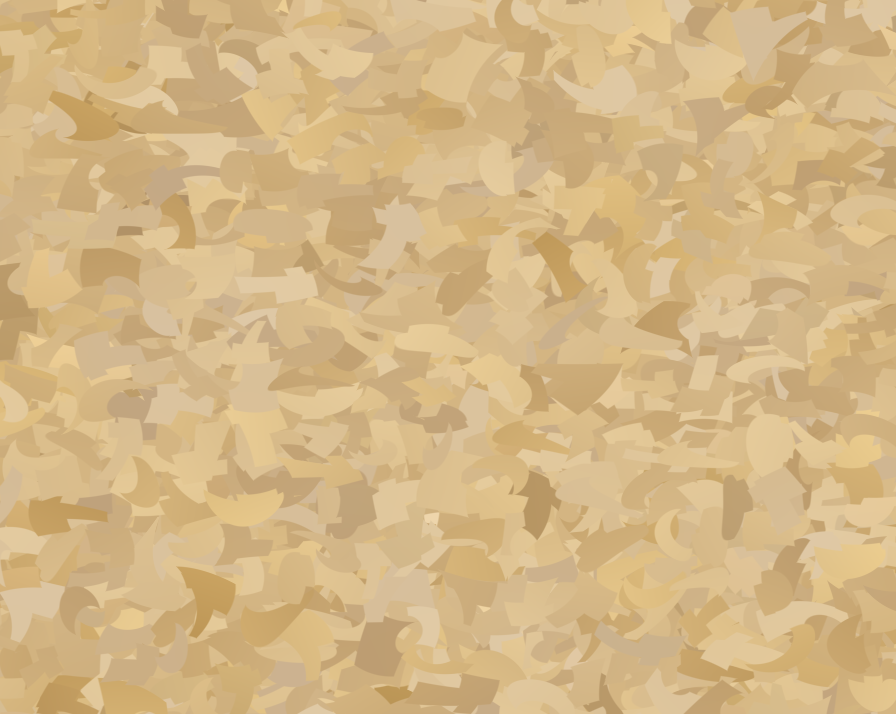
A WebGL 1 fragment shader for this pattern:

```glsl
precision highp float;
// Tan collage of overlapping cut shards: bent bars, notched steps, crescents and half discs.
// Jittered grids are stacked in layers; each cell paints one hashed shape with a faint
// inner gradient, and slow gradient noise drifts the hue between gold and grey.

uniform vec2 u_resolution;

vec3 hash3(vec2 p) {
  vec3 q = fract(p.xyx * vec3(0.1031, 0.1030, 0.0973));
  q += dot(q, q.yxz + 33.33);
  return fract((q.xxy + q.yzz) * q.zyx);
}

float cornerSlope(vec2 cell, vec2 offset) {
  return dot(hash3(cell + 51.7).xy * 2.0 - 1.0, offset);
}

float gradientNoise(vec2 p) {
  vec2 i = floor(p), f = fract(p);
  vec2 w = f * f * f * (f * (f * 6.0 - 15.0) + 10.0);
  vec2 e = vec2(1.0, 0.0);
  return mix(mix(cornerSlope(i, f), cornerSlope(i + e, f - e), w.x),
             mix(cornerSlope(i + e.yx, f - e.yx), cornerSlope(i + 1.0, f - 1.0), w.x), w.y);
}

mat2 rotation(float a) {
  return mat2(cos(a), sin(a), -sin(a), cos(a));
}

float box(vec2 p, vec2 halfSize) {
  vec2 d = abs(p) - halfSize;
  return length(max(d, 0.0)) + min(max(d.x, d.y), 0.0);
}

float ellipse(vec2 p, vec2 radii) {
  float k = length(p / radii);
  return k * (k - 1.0) / max(length(p / (radii * radii)), 0.001);
}

// Signed distance of one shard; a and b are its random traits.
float shard(vec2 p, vec3 a, vec3 b) {
  // Two successive shears bow the straight sides without folding space.
  p.y += (a.x - 0.5) * 1.3 * p.x * p.x;
  p.x += (a.y - 0.5) * 1.6 * p.y * p.y + (b.x - 0.5) * 0.7 * p.y;
  vec2 size = vec2(0.32 + 0.34 * a.z, 0.15 + 0.22 * b.y);
  float taper = 1.0 + (b.x - 0.5) * 1.3 * clamp(p.x / size.x, -1.0, 1.0);
  float bar = box(p, vec2(size.x, size.y * taper));
  vec2 corner = size * vec2(a.x > 0.5 ? 0.75 : -0.6, 0.8);

  if (b.z < 0.42) {  // stepped bar with a square bite
    float arm = box(p + corner * vec2(0.8, 0.9), vec2(0.14, 0.2));
    return max(min(bar, arm), -box(p - corner, size * vec2(0.65, 0.7)));
  }
  if (b.z < 0.66) {  // bar hollowed by a round bite
    return max(bar, -ellipse(p - corner * vec2(0.7, 1.5), vec2(0.34, 0.27)));
  }
  if (b.z < 0.83) {  // crescent or leaf
    return max(ellipse(p, size * 1.15), -ellipse(p - corner * 0.9, size));
  }
  // half disc joined to a thin stem
  float dome = max(ellipse(p, size * vec2(1.0, 1.35)), -p.y - 0.06);
  return min(dome, box(p + vec2(corner.x * 0.5, 0.1), vec2(0.3, 0.09)));
}

vec3 shardColor(vec3 h, vec2 local, float drift) {
  float tone = pow(h.x, 0.6);
  vec3 color = mix(vec3(0.745, 0.612, 0.418), vec3(0.895, 0.792, 0.605), tone);
  float warmth = h.y * 2.0 - 1.0;
  warmth = 0.3 * warmth + 0.8 * warmth * warmth * warmth + drift;
  color += warmth * vec3(0.012, -0.004, -0.052);
  // A rare shard turns darker or paler than the rest.
  color += 0.05 * (step(0.97, h.z) - step(h.z, 0.04));
  vec2 lightDir = rotation(h.z * 40.0) * vec2(1.0, 0.0);
  return color + 0.04 * h.y * dot(local, lightDir) * vec3(1.0, 1.0, 0.85);
}

void main() {
  vec2 uv = gl_FragCoord.xy / u_resolution.y;
  float drift = 0.8 * gradientNoise(uv * 5.0 + 3.0);
  vec3 color = vec3(0.83, 0.71, 0.51);

  for (int layer = 0; layer < 8; layer++) {
    float level = float(layer);
    float cellSize = mix(0.108, 0.074, level / 7.0);
    vec2 grid = uv * vec2(0.8, 1.0) / cellSize + level * vec2(0.37, 0.61);
    vec2 home = floor(grid);
    float edge = 0.8 / (u_resolution.y * cellSize);

    for (int y = -1; y <= 1; y++) {
      for (int x = -1; x <= 1; x++) {
        vec2 cell = home + vec2(float(x), float(y));
        vec2 seed = cell + 19.0 + level * vec2(43.0, 71.0);
        vec3 place = hash3(seed);
        vec3 tint = hash3(seed + 307.3);
        vec2 local = grid - cell - 0.5 - (place.xy - 0.5) * 0.7;
        // Mostly near the axes, with an uneven lean.
        float lean = fract(place.z * 17.0) * 2.0 - 1.0;
        float angle = floor(place.z * 4.0) * 1.5708 + lean * abs(lean) * 0.75;
        float d = shard(rotation(angle) * local, hash3(seed + 113.1), hash3(seed + 211.7));
        float cover = 1.0 - smoothstep(-edge, edge, d);
        color = mix(color, shardColor(tint, local, drift), cover);
      }
    }
  }
  gl_FragColor = vec4(color, 1.0);
}
```
